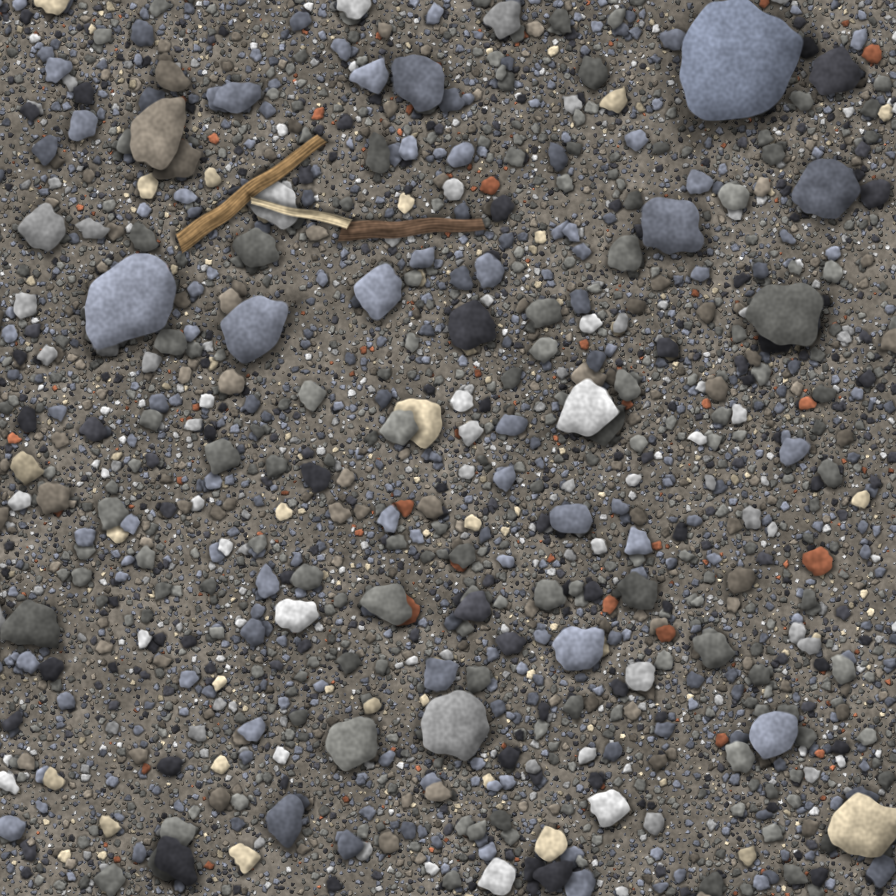
Give the GLSL for this texture, as a Shadertoy shader.

```glsl
// Gravelly ground: angular grey pebbles and grit on brownish soil, with a few dry twigs.

float random(vec2 p) {
    vec3 q = fract(p.xyx * vec3(0.1031, 0.1030, 0.0973));
    q += dot(q, q.yzx + 33.33);
    return fract((q.x + q.y) * q.z);
}

vec2 gradient(vec2 cell) {
    float a = 6.2832 * random(cell);
    return vec2(cos(a), sin(a));
}

float gradientNoise(vec2 p) {
    vec2 i = floor(p), f = fract(p), u = f * f * (3.0 - 2.0 * f), e = vec2(1, 0);
    float low = mix(dot(gradient(i), f), dot(gradient(i + e), f - e), u.x);
    float high = mix(dot(gradient(i + e.yx), f - e.yx), dot(gradient(i + 1.0), f - 1.0), u.x);
    return mix(low, high, u.y);
}

float fbm(vec2 p) {
    float sum = 0.0, amp = 0.6;
    for (int i = 0; i < 4; i++) {
        sum += amp * gradientNoise(p);
        p = p * 2.1 + 17.0;
        amp *= 0.6;
    }
    return sum;
}

// Share of each mineral: grey, blue-grey, brown, dark, pale, cream, rust
vec3 rockColour(vec2 id) {
    float pick = random(id + 3.7);
    vec3 c = vec3(0.44, 0.44, 0.425);
    if (pick > 0.30) c = vec3(0.45, 0.465, 0.51);
    if (pick > 0.57) c = vec3(0.47, 0.44, 0.40);
    if (pick > 0.72) c = vec3(0.25, 0.25, 0.27);
    if (pick > 0.83) c = vec3(0.70, 0.70, 0.70);
    if (pick > 0.945) c = vec3(0.76, 0.71, 0.61);
    if (pick > 0.985) c = vec3(0.62, 0.39, 0.29);
    return c * mix(0.75, 1.28, random(id + 9.1));
}

// Rounded polygon with bevelled facets and a contact shadow; p is relative to its centre
void stone(inout vec3 col, vec2 p, float radius, vec2 id, vec3 tint) {
    p /= radius;
    if (dot(p, p) > 4.0) return;
    p += 0.12 * gradientNoise(p * 2.5 + id * 7.3);
    float axis = 6.2832 * random(id + 1.3), flatness = mix(0.55, 1.0, random(id + 2.9));
    float sum = 0.0;
    vec2 normal = vec2(0);
    for (int k = 0; k < 7; k++) {
        float side = float(k), jitter = random(id + side * 5.17);
        float a = axis + (side + 0.9 * jitter) * 0.8976;
        vec2 dir = vec2(cos(a), sin(a));
        float reach = mix(0.68, 1.05, random(id + side * 3.31 + 40.0));
        reach *= mix(1.0, flatness, abs(sin(a - axis)));
        float weight = exp(13.0 * (dot(p, dir) - reach));
        sum += weight;
        normal += dir * weight;
    }
    normal /= sum;
    float d = log(sum) / 13.0;
    float soft = max(0.0013, 1.0 / iResolution.y) / radius;

    float shadow = smoothstep(0.38, -0.05, d) * (0.42 - 0.22 * dot(normal, vec2(-0.3, 0.9)));
    col *= 1.0 - shadow;

    float bevel = smoothstep(-0.5, 0.0, d);
    float light = 1.0 + 0.30 * bevel * dot(normal, vec2(-0.35, 0.9)) - 0.10 * bevel;
    light += 0.13 * dot(p, gradient(id + 6.0));
    light += 0.16 * gradientNoise(p * 2.2 + id * 3.1);
    col = mix(col, tint * light, smoothstep(soft, -soft, d));
}

// Tapered fibrous stick from a to b
void twig(inout vec3 col, vec2 p, vec2 a, vec2 b, float width, vec3 tint) {
    vec2 axis = normalize(b - a), q = p - a;
    float len = length(b - a), along = dot(q, axis);
    float across = dot(q, vec2(-axis.y, axis.x)) + 0.004 * gradientNoise(vec2(along * 24.0, width * 900.0));
    float w = width * mix(1.0, 0.6, clamp(along / len, 0.0, 1.0));
    float d = max(abs(across) - w, abs(along - 0.5 * len) - 0.5 * len + 0.3 * across);
    col *= 1.0 - 0.45 * smoothstep(0.009, 0.0, d);
    float fibre = gradientNoise(vec2(along * 30.0, across * 420.0));
    float light = 0.95 + 0.45 * fibre + 0.22 * across / w;
    col = mix(col, tint * light, smoothstep(0.0015, -0.0015, d));
}

void mainImage(out vec4 fragColor, in vec2 fragCoord) {
    vec2 uv = fragCoord / iResolution.y;

    // Soil
    float mottling = fbm(uv * 9.0) + 0.6 * fbm(uv * 90.0);
    vec3 col = mix(vec3(0.36, 0.34, 0.31), vec3(0.57, 0.54, 0.50), clamp(0.5 + 0.8 * mottling, 0.0, 1.0));

    // Stones, from grit up to cobbles, thinned out over bare patches
    float cells = 150.0;
    for (int layer = 0; layer < 7; layer++) {
        float size = float(layer) / 6.0;
        vec2 home = floor(uv * cells);
        for (int n = 0; n < 9; n++) {
            vec2 cell = home + vec2(n % 3 - 1, n / 3 - 1);
            vec2 id = cell + float(layer) * 211.0 + 50.0;
            float bare = gradientNoise(cell / cells * 4.5 + 8.0);
            if (random(id) > mix(0.85, 0.22, size) - 0.55 * bare) continue;
            vec2 centre = cell + 0.15 + 0.7 * vec2(random(id + 11.0), random(id + 23.0));
            float radius = mix(0.2, 0.5, pow(random(id + 31.0), 1.6));
            stone(col, uv - centre / cells, radius / cells, id, rockColour(id));
        }
        cells *= 0.62;
    }

    // Large blue-grey cobble and broken straw
    stone(col, uv - vec2(0.83, 0.93), 0.083, vec2(5, 8), vec3(0.48, 0.51, 0.58));
    twig(col, uv, vec2(0.20, 0.728), vec2(0.36, 0.845), 0.011, vec3(0.58, 0.47, 0.33));
    twig(col, uv, vec2(0.38, 0.742), vec2(0.54, 0.75), 0.011, vec3(0.40, 0.32, 0.26));
    twig(col, uv, vec2(0.39, 0.75), vec2(0.28, 0.776), 0.006, vec3(0.76, 0.70, 0.58));

    // Fine surface grain
    col *= 1.0 + 0.16 * gradientNoise(uv * 210.0) + 0.12 * gradientNoise(uv * 75.0);
    fragColor = vec4(clamp(col, 0.0, 1.0), 1.0);
}
```
